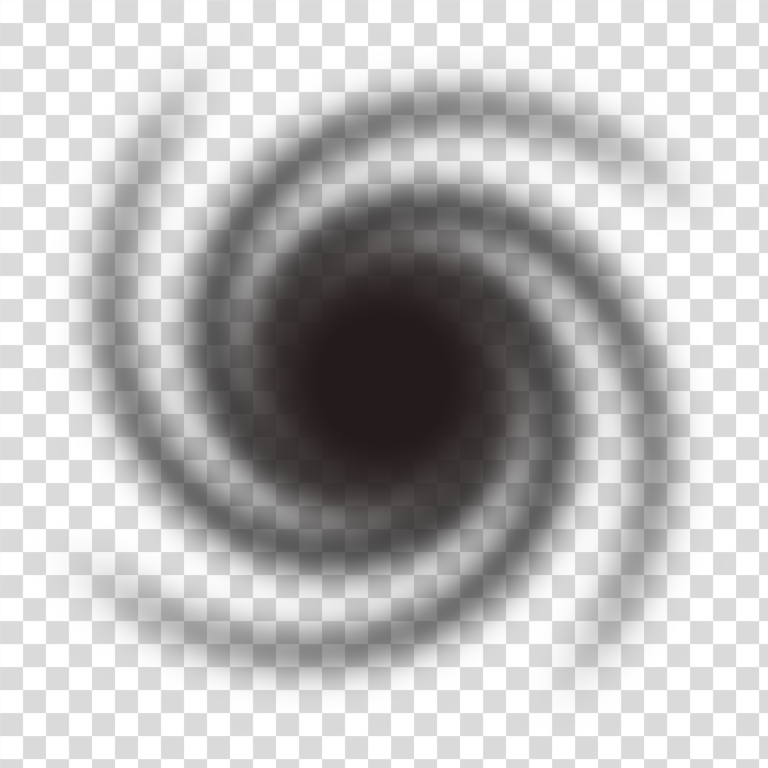
A WebGL 1 fragment shader for this background:

```glsl
precision highp float;
// A soft dark disc with four blurred spiral arms over a pale checkerboard.
// The arms are one logarithmic spiral repeated by angle, each with a Gaussian
// cross-section that fades outward; the layers are then blended by opacity.

uniform vec2 u_resolution;

const float PI = 3.14159265;

const vec3 TILE_WHITE = vec3(1.0);
const vec3 TILE_GREY  = vec3(0.853);
const vec3 ARM_COLOR  = vec3(0.105, 0.1, 0.1);
const vec3 CORE_COLOR = vec3(0.142, 0.108, 0.11);

const float TILE_SIZE = 0.02995;
const vec2 CENTER = vec2(0.499, 0.505);

const float ARM_COUNT = 4.0;
const float PITCH = 0.293;        // logarithmic growth per radian
const float TIP_RADIUS = 0.4505;
const float TIP_ANGLE = 2.147;
const float INNER_BLUR = 0.034;
const float OUTER_BLUR = 0.0265;

// Antialiased checkerboard: 1 on even tiles, 0 on odd tiles.
float checker(vec2 p, float size, float pixel) {
    vec2 wave = sin(PI * p / size);
    vec2 side = clamp(wave * size / (PI * pixel), -1.0, 1.0);
    return 0.5 + 0.5 * side.x * side.y;
}

// Opacity along an arm, dense near the middle and vanishing at the tip.
float armStrength(float radius) {
    float density = 0.92 * (1.0 - exp(-5.1 * max(0.49 - radius, 0.0)));
    return density * (1.0 - smoothstep(0.42, 0.478, radius));
}

// Arms are more diffuse where they meet the disc.
float armBlur(float radius) {
    return mix(INNER_BLUR, OUTER_BLUR, smoothstep(0.14, 0.32, radius));
}

// Combined opacity of the nearest spiral turns at point p.
float spiralArms(vec2 p) {
    float radius = max(length(p), 0.001);
    float angle = atan(p.y, p.x + 0.000001);
    float spacing = PITCH * 2.0 * PI / ARM_COUNT;
    float phase = (log(radius / TIP_RADIUS) + PITCH * (angle - TIP_ANGLE)) / spacing;
    float nearest = fract(phase + 0.5) - 0.5;
    float slant = inversesqrt(1.0 + PITCH * PITCH);
    float clear = 1.0;
    for (int i = -1; i <= 1; i++) {
        float armRadius = radius * exp(-(nearest + float(i)) * spacing);
        float offset = (radius - armRadius) * slant / armBlur(armRadius);
        // Inner turns dissolve into the disc.
        float strength = armStrength(armRadius) * smoothstep(0.02, 0.2, armRadius);
        clear *= 1.0 - strength * exp(-0.5 * offset * offset);
    }
    return 1.0 - clear;
}

// Opaque disc with a wide feathered rim.
float softDisc(vec2 p, float inner, float outer) {
    return 1.0 - smoothstep(inner, outer, length(p));
}

void main() {
    float side = min(u_resolution.x, u_resolution.y);
    vec2 uv = gl_FragCoord.xy / side;
    float top = u_resolution.y / side;
    vec2 p = uv - CENTER;

    // Tiles are counted from the upper left corner.
    float tile = checker(vec2(uv.x, top - uv.y), TILE_SIZE, 0.6 / side);
    vec3 color = mix(TILE_GREY, TILE_WHITE, tile);

    color = mix(color, ARM_COLOR, spiralArms(p));
    color = mix(color, CORE_COLOR, softDisc(p, 0.08, 0.25));

    gl_FragColor = vec4(color, 1.0);
}
```
